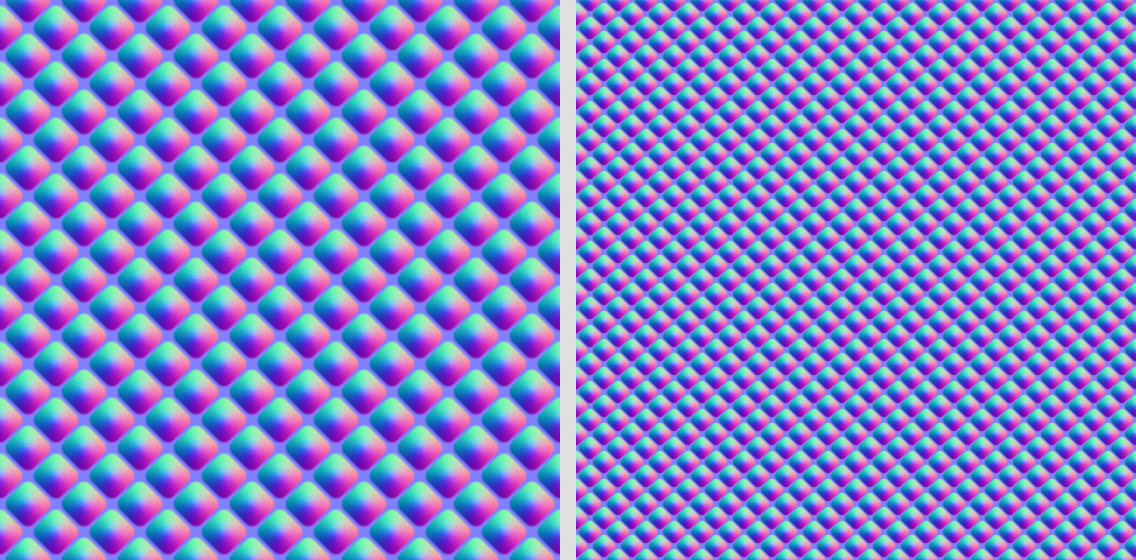
Left: one tile. Right: repeated 2 by 2.
A Shadertoy shader for this texture map:

```glsl
// Tangent-space normal map of staggered, domed diamond studs on a flat plate.

const float REPEATS = 10.0;       // stud pairs across and down
const float HALF_SIDE = 0.325;    // half the diamond side, in cells
const float CORNER_RADIUS = 0.15;
const float DOME_SLOPE = 8.0;     // steepness gained per cell from the centre
const float EDGE_SOFTNESS = 0.032;
const float GRAIN_CELLS = 256.0;  // grain cells across the tile
const float GRAIN_SLOPE = 0.16;

float hash(vec2 p) {
    return fract(sin(dot(p, vec2(127.1, 311.7))) * 43758.5453);
}

// Value noise that wraps after a whole number of cells.
float wrappedNoise(vec2 p, float period) {
    vec2 cell = floor(p);
    vec2 f = smoothstep(0.0, 1.0, fract(p));
    vec2 lo = mod(cell, period);
    vec2 hi = mod(cell + 1.0, period);
    float bottom = mix(hash(lo), hash(vec2(hi.x, lo.y)), f.x);
    float top = mix(hash(vec2(lo.x, hi.y)), hash(hi), f.x);
    return mix(bottom, top, f.y);
}

// Offset from the closest point of a unit grid passing through the anchor.
vec2 gridOffset(vec2 p, vec2 anchor) {
    return fract(p - anchor + 0.5) - 0.5;
}

// Offset from the closest stud centre of the staggered lattice.
vec2 studOffset(vec2 p) {
    vec2 a = gridOffset(p, vec2(0.5, 0.0));
    vec2 b = gridOffset(p, vec2(0.0, 0.5));
    return abs(a.x) + abs(a.y) < abs(b.x) + abs(b.y) ? a : b;
}

// Signed distance to a square standing on a rounded corner.
float roundedDiamond(vec2 p, float halfSide, float radius) {
    vec2 turned = vec2(p.x + p.y, p.y - p.x) * sqrt(0.5);
    vec2 d = abs(turned) - halfSide + radius;
    return length(max(d, 0.0)) + min(max(d.x, d.y), 0.0) - radius;
}

vec3 domeNormal(vec2 offset, float slope, vec2 roughness) {
    return normalize(vec3(offset * slope + roughness, 1.0));
}

void mainImage(out vec4 fragColor, in vec2 fragCoord) {
    vec2 uv = fragCoord / iResolution.xy;
    vec2 offset = studOffset(uv * REPEATS);

    // Fine surface grain
    vec2 grainPos = uv * GRAIN_CELLS;
    vec2 grain = vec2(wrappedNoise(grainPos, GRAIN_CELLS),
                      wrappedNoise(grainPos + vec2(37.0, 91.0), GRAIN_CELLS)) - 0.5;

    // Domed stud fading into the flat plate
    float dist = roundedDiamond(offset, HALF_SIDE, CORNER_RADIUS);
    float soft = max(EDGE_SOFTNESS, REPEATS / iResolution.y);
    float stud = 1.0 - smoothstep(-soft, soft, dist);
    vec3 plate = vec3(0.0, 0.0, 1.0);
    vec3 normal = mix(plate, domeNormal(offset, DOME_SLOPE, grain * GRAIN_SLOPE), stud);

    fragColor = vec4(normal * 0.5 + 0.5, 1.0);
}
```
